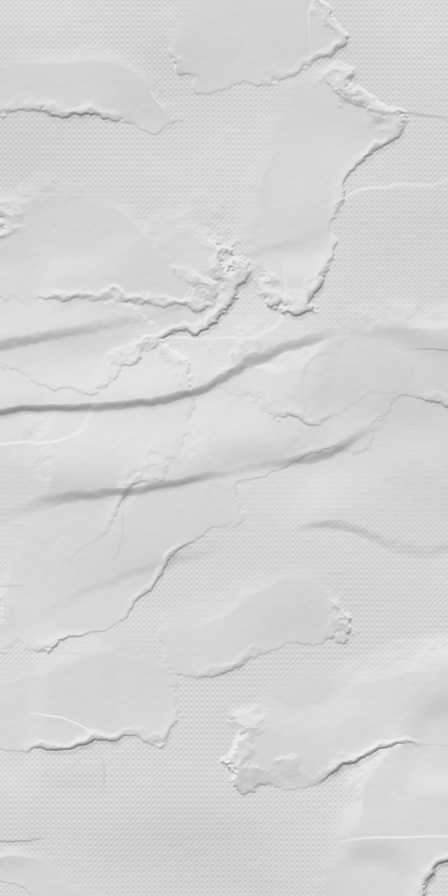
Reproduce this texture procedurally as a Shadertoy shader.

```glsl
float hash(vec2 p) {
    vec3 q = fract(vec3(p.xyx) * 0.1031);
    q += dot(q, q.yzx + 33.33);
    return fract((q.x + q.y) * q.z);
}

float noise(vec2 p) {
    vec2 i = floor(p), f = fract(p);
    f = f * f * f * (f * (f * 6.0 - 15.0) + 10.0);
    return mix(mix(hash(i), hash(i + vec2(1, 0)), f.x),
               mix(hash(i + vec2(0, 1)), hash(i + vec2(1, 1)), f.x), f.y);
}

float fbm(vec2 p) {
    float sum = 0.0, amp = 0.53;
    for (int i = 0; i < 4; i++) {
        sum += amp * noise(p);
        p = mat2(1.6, 1.2, -1.2, 1.6) * p + 7.3;
        amp *= 0.5;
    }
    return sum;
}

// Relief of the plaster, in canvas widths
float relief(vec2 p) {
    float h = 0.0, bare = 1.0;
    float jag = fbm(p * 20.0 + 40.0) - 0.5;
    float crumb = noise(p * 55.0);
    float broken = smoothstep(0.3, 0.8, noise(p * 6.0 + 90.0));

    // Knife strokes: crisp lower edge with a lip, soft upper edge
    for (int i = 0; i < 14; i++) {
        float id = float(i);
        vec2 rnd = vec2(hash(vec2(id, 3.7)), hash(vec2(id, 9.1)));
        vec2 center = vec2(0.25 + 0.5 * mod(id, 2.0), (floor(id / 2.0) + 0.5) / 3.5);
        center += (rnd - 0.5) * vec2(0.4, 0.24);
        float angle = i % 5 == 1 ? 1.25 : mix(-0.2, 0.65, rnd.y);
        vec2 axis = vec2(cos(angle), sin(angle));
        vec2 q = p - center;
        q = vec2(dot(q, axis), dot(q, vec2(-axis.y, axis.x)));
        float bend = noise(p * 4.5 + id * 13.0) - 0.5;
        q += vec2(0.06, 0.15) * bend;

        vec2 size = vec2(mix(0.2, 0.42, rnd.x), mix(0.09, 0.17, rnd.y));
        vec2 u = q / size;
        float d = (pow(dot(u * u, u * u) + 1e-5, 0.25) - 1.0) * size.y + jag * 0.05;
        float upper = smoothstep(-0.2, 0.7, u.y);
        float cover = smoothstep(0.0, mix(0.008, 0.1, upper), -d);
        float lip = exp(-pow((d + 0.015) / 0.009, 2.0)) * (1.0 - upper);
        float thick = 0.002 + 0.011 * broken * (0.4 + rnd.x);
        thick += lip * broken * (0.003 + 0.006 * crumb);
        h = mix(h, h * 0.3 + thick, cover);
        bare *= 1.0 - 0.92 * cover;
    }

    // Heavy folds across the middle
    float v = p.y - 0.25 * p.x + 0.16 * noise(p * vec2(3.0, 4.0) + 5.0) + jag * 0.018;
    float f = fract(v * 4.5);
    float band = exp(-pow((p.y - 1.08) / 0.27, 2.0));
    float fold = smoothstep(0.0, 0.13, f) * (1.0 - smoothstep(0.13, 1.0, f));
    h += 0.021 * band * fold * smoothstep(0.2, 0.7, noise(p * 3.5 + 21.0));
    bare *= 1.0 - 0.8 * band;

    // Thin knife steps, broad swell and fine grain
    float contour = noise(p * vec2(2.2, 3.6) + 61.0) + jag * 0.03;
    h += 0.004 * smoothstep(0.49, 0.51, contour) * broken;
    h += 0.022 * noise(p * vec2(2.5, 4.0) + 17.0);
    h += 0.0005 * noise(p * 75.0);

    // Canvas weave
    vec2 thread = p * 530.0 + 2.0 * noise(p * 9.0);
    return h + bare * 0.0004 * (sin(thread.x) * sin(thread.y) + 0.4 * sin(thread.y));
}

void mainImage(out vec4 fragColor, in vec2 fragCoord) {
    vec2 p = fragCoord / iResolution.x;
    float e = 0.003;
    float h = relief(p);
    vec2 slope = vec2(relief(p + vec2(e, 0)), relief(p + vec2(0, e))) - h;

    // Light from above, slightly left
    float light = 0.2 * dot(slope / e, vec2(0.3, -0.95));
    float shadow = max(relief(p + vec2(-0.005, 0.015)) - h - 0.004, 0.0);
    float tone = 0.838 + 0.07 * (fbm(p * vec2(2.0, 3.0) + 30.0) - 0.5);
    tone += light > 0.0 ? 0.08 * (1.0 - exp(-light / 0.08))
                        : -0.35 * (1.0 - exp(light / 0.35));
    tone -= 5.0 * shadow;
    fragColor = vec4(vec3(clamp(tone, 0.4, 0.95)), 1.0);
}
```
